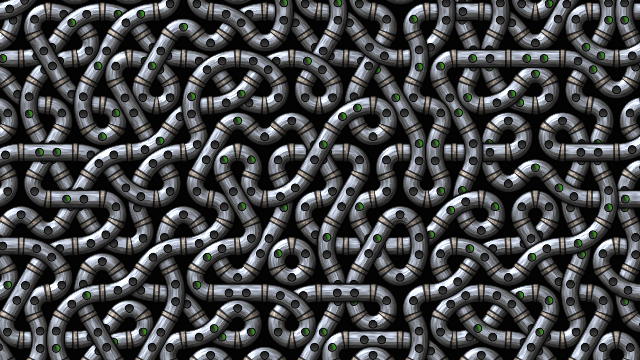
This pattern is drawn by a WebGL 2 fragment shader. Its source:

```glsl
#version 300 es
precision highp float;
// Tangled steel pipes: a hexagonal Truchet weave with collars and riveted portholes.

#define HEXES_HIGH 6.65
#define GRID_SHIFT vec2(0.11, -0.374)
#define PIPE_RADIUS 0.157
#define OUTLINE 0.016
#define COLLAR 0.046
#define HOLE_RADIUS 0.064
#define HOLE_OFFSET 0.16
#define LIT_SHARE 0.20
#define SHADOW_REACH 0.07
#define LIGHT normalize(vec3(-0.36, 0.55, 0.75))
#define STEEL vec3(0.95, 0.99, 1.07)
#define GLOW vec3(0.24, 0.60, 0.14)

uniform vec2 u_resolution;
out vec4 fragColor;

const float PI = 3.14159265;

struct Pipe {
    vec2 normal;     // direction across the pipe
    float across;    // signed distance from its axis
    float along;     // arc length from its middle
    float halfLen;
    bool tight;
};

float hash(vec3 p) {
    p = fract(p * vec3(0.1031, 0.1030, 0.0973));
    p += dot(p, p.yzx + 33.33);
    return fract((p.x + p.y) * p.z);
}

float noise(vec2 p) {
    vec2 i = floor(p), f = fract(p);
    f *= f * (3.0 - 2.0 * f);
    float low = mix(hash(vec3(i, 7.0)), hash(vec3(i + vec2(1, 0), 7.0)), f.x);
    float high = mix(hash(vec3(i + vec2(0, 1), 7.0)), hash(vec3(i + 1.0, 7.0)), f.x);
    return mix(low, high, f.y);
}

vec2 edgeDir(int edge) {
    float a = float(edge) * PI / 3.0;
    return vec2(cos(a), sin(a));
}

// Straight run or arc joining the midpoints of two hexagon edges.
Pipe pipeBetween(vec2 p, int a, int b) {
    int gap = abs(a - b);
    gap = min(gap, 6 - gap);
    vec2 ua = edgeDir(a);
    if (gap == 3) {
        vec2 n = vec2(ua.y, -ua.x);
        return Pipe(n, dot(p, n), dot(p, ua), 0.5, false);
    }
    float theta = float(gap) * PI / 6.0;
    float bend = 0.5 * tan(theta);
    vec2 dir = normalize(ua + edgeDir(b));
    vec2 q = p - dir * 0.5 / cos(theta);
    float turn = atan(dir.y * q.x - dir.x * q.y, -dot(dir, q));
    return Pipe(normalize(q), length(q) - bend, turn * bend, bend * (PI / 2.0 - theta), gap == 1);
}

// Faceted, brushed metal with a collar at each end.
vec3 metal(Pipe k, float radius, float collar, vec2 seed, float px) {
    float angle = asin(clamp(k.across / radius, -1.0, 1.0));
    float facet = PI / 7.0;
    angle = mix(angle, floor(angle / facet + 0.5) * facet, 0.6);
    vec3 n = vec3(k.normal * sin(angle), cos(angle));
    float diffuse = max(dot(n, LIGHT), 0.0);
    float tone = 0.17 + 0.33 * pow(diffuse, 1.5) + 0.58 * pow(diffuse, 9.0);
    tone += 0.20 * pow(n.z, 12.0);
    tone *= 0.76 + 0.48 * noise(vec2(k.along * 9.0, k.across * 45.0) + seed * 17.0);
    tone *= 1.0 - 0.35 * smoothstep(0.80, 1.0, abs(k.across) / radius);
    float fromEnd = k.halfLen - abs(k.along);
    float groove = 1.0 - smoothstep(0.004, 0.008 + px, abs(fromEnd - COLLAR));
    vec3 tint = mix(vec3(1.0), STEEL, smoothstep(0.3, 0.6, tone));
    tint = mix(tint, vec3(0.92, 0.86, 0.80), collar);
    return tint * tone * (1.0 - 0.75 * groove);
}

// Dark rimmed portholes, some half filled with green light.
vec3 addHole(vec3 col, Pipe k, vec3 seed, float px) {
    float side = k.along < 0.0 ? -1.0 : 1.0;
    float centre = k.tight ? 0.0 : side * HOLE_OFFSET;
    vec2 tangent = vec2(-k.normal.y, k.normal.x);
    vec2 q = tangent * (k.along - centre) + k.normal * k.across;
    float d = length(q) - HOLE_RADIUS;
    float id = k.tight ? 0.0 : side;
    float lit = step(hash(seed + vec3(3.0, 5.0, 11.0 + id * 4.0)), LIT_SHARE);
    vec3 inside = vec3(0.18 - 1.4 * q.y);
    float crescent = smoothstep(-px, px, q.x + 0.4 * q.y - 0.006);
    inside = mix(inside, GLOW * (0.75 + 4.0 * q.x), lit * crescent);
    col = mix(col, vec3(0.015), 1.0 - smoothstep(-0.5 * px, 0.5 * px, d - 0.017));
    return mix(col, max(inside, 0.02), 1.0 - smoothstep(-0.5 * px, 0.5 * px, d));
}

void main() {
    float px = HEXES_HIGH / u_resolution.y;
    vec2 p = gl_FragCoord.xy * px + GRID_SHIFT;

    // Nearest hexagon centre.
    vec2 grid = vec2(1.0, sqrt(3.0));
    vec2 a = mod(p, grid) - grid * 0.5;
    vec2 b = mod(p - grid * 0.5, grid) - grid * 0.5;
    vec2 local = dot(a, a) < dot(b, b) ? a : b;
    vec2 cell = floor((p - local) * 2.0 / grid + 0.5) + 40.0;

    // Shuffle the edges, then join them in pairs from bottom to top.
    int edges[6] = int[6](0, 1, 2, 3, 4, 5);
    for (int i = 5; i > 0; i--) {
        int j = int(hash(vec3(cell, float(i))) * float(i + 1));
        int swapped = edges[i];
        edges[i] = edges[j];
        edges[j] = swapped;
    }

    vec3 col = vec3(0.012);
    for (int i = 0; i < 3; i++) {
        Pipe k = pipeBetween(local, edges[2 * i], edges[2 * i + 1]);
        float collar = 1.0 - smoothstep(-0.5 * px, 0.5 * px, k.halfLen - abs(k.along) - COLLAR);
        float radius = PIPE_RADIUS + 0.012 * collar;
        float d = abs(k.across) - radius;
        vec3 seed = vec3(cell, float(i) * 7.0);
        vec3 body = addHole(metal(k, radius, collar, seed.xy, px), k, seed, px);
        col *= mix(0.4, 1.0, smoothstep(0.0, SHADOW_REACH, d));
        col = mix(col, vec3(0.012), 1.0 - smoothstep(-0.5 * px, 0.5 * px, d - OUTLINE));
        col = mix(col, body, 1.0 - smoothstep(-0.5 * px, 0.5 * px, d));
    }
    fragColor = vec4(clamp(col, 0.0, 1.0), 1.0);
}
```
